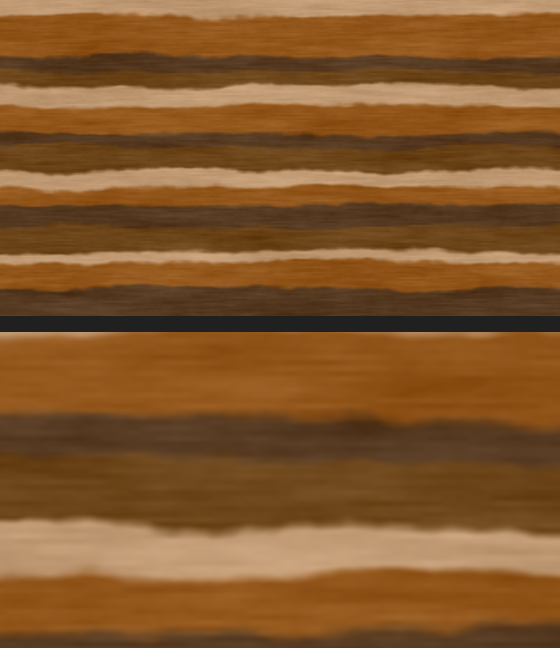
Top: the whole. Bottom: its middle third, enlarged.
Reproduce this texture procedurally as a Shadertoy shader.

```glsl
#define BANDS 15
#define THICKNESS_JITTER 0.4
#define EDGE_WANDER 0.015
#define EDGE_FRAY 0.0035
#define EDGE_SOFTNESS 0.008
#define PATCH_CONTRAST 0.035
#define GRAIN_CONTRAST 0.035
#define DARK_EARTH vec3(0.33, 0.222, 0.125)
#define OCHRE vec3(0.57, 0.335, 0.105)
#define CREAM vec3(0.75, 0.60, 0.45)
#define BROWN vec3(0.42, 0.265, 0.095)

const float TAU = 6.2831853;

vec2 hash2(vec2 p) {
    vec3 q = fract(p.xyx * vec3(0.1031, 0.1030, 0.0973));
    q += dot(q, q.yzx + 33.33);
    return fract((q.xx + q.yz) * q.zy);
}

// Layered sines along one row, with random phase and pitch
float rowWave(float x, float row) {
    float sum = 0.0, amplitude = 0.5, frequency = 1.0;
    for (int i = 0; i < 5; i++) {
        vec2 h = hash2(vec2(row, float(i) * 17.0 + 3.0));
        sum += amplitude * sin(x * frequency * (0.7 + 0.6 * h.x) + TAU * h.y);
        amplitude *= 0.65;
        frequency *= 2.1;
    }
    return sum;
}

// Horizontal streaks: neighbouring rows blended smoothly
float streaks(vec2 p, float seed) {
    float row = floor(p.y);
    float blend = smoothstep(0.0, 1.0, p.y - row);
    return mix(rowWave(p.x, row + seed), rowWave(p.x, row + 1.0 + seed), blend);
}

vec3 bandColour(int k) {
    int kind = k % 4;
    return kind == 0 ? DARK_EARTH : kind == 1 ? OCHRE : kind == 2 ? CREAM : BROWN;
}

float bandThickness(int k) {
    float base = vec4(0.064, 0.095, 0.045, 0.058)[k % 4];
    return base * (1.0 + THICKNESS_JITTER * cos(1.9 * float(k)));
}

void mainImage(out vec4 fragColor, in vec2 fragCoord) {
    vec2 p = fragCoord / iResolution.y;

    // Wandering, slightly frayed layer edges
    float height = p.y;
    height += EDGE_WANDER * streaks(p * vec2(4.5, 13.0), 40.0);
    height += EDGE_FRAY * streaks(p * vec2(12.0, 80.0), 200.0);

    // Strata stacked from the bottom
    vec3 colour = bandColour(0);
    float edge = 0.0;
    for (int k = 0; k < BANDS - 1; k++) {
        edge += bandThickness(k);
        float above = smoothstep(edge - EDGE_SOFTNESS, edge + EDGE_SOFTNESS, height);
        colour = mix(colour, bandColour(k + 1), above);
    }

    // Broad tonal patches and fine fibrous grain
    float tone = PATCH_CONTRAST * streaks(p * vec2(4.0, 28.0), 400.0);
    float grain = 0.75 * streaks(p * vec2(14.0, 175.0), 600.0)
                + 0.45 * streaks(p * vec2(9.0, 85.0), 900.0);
    colour += tone + GRAIN_CONTRAST * grain;

    fragColor = vec4(clamp(colour, 0.0, 1.0), 1.0);
}
```
